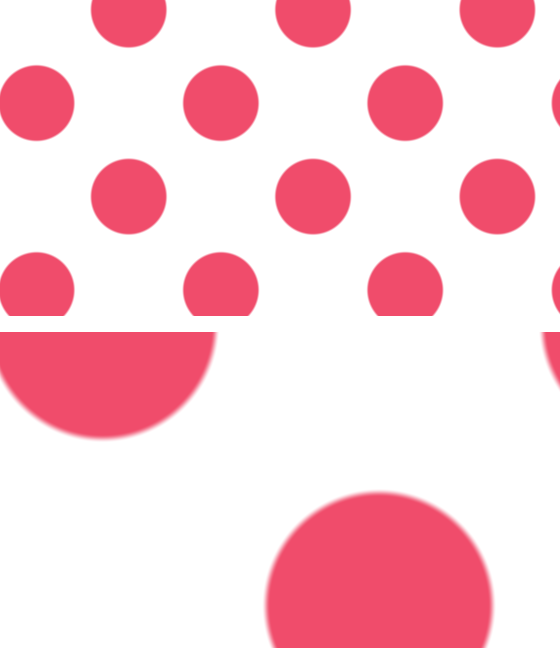
Top: the whole. Bottom: its middle third, enlarged.
A Shadertoy shader for this pattern:

```glsl
// Lengths are in canvas heights
const vec2 REPEAT = vec2(0.5833, 0.5914);
const vec2 DOT_CENTER = vec2(0.699, 0.6736);
const float DOT_RADIUS = 0.1194;
const float EDGE_SOFTNESS = 0.0045;
const vec3 PAPER_COLOR = vec3(1.0);
const vec3 DOT_COLOR = vec3(0.94, 0.30, 0.42);

// Signed distance to the nearest dot of a rectangular grid
float dotGrid(vec2 p) {
    vec2 cell = (fract(p / REPEAT + 0.5) - 0.5) * REPEAT;
    return length(cell) - DOT_RADIUS;
}

void mainImage(out vec4 fragColor, in vec2 fragCoord) {
    vec2 p = fragCoord / iResolution.y - DOT_CENTER;

    // Two grids, shifted by half a repeat, form the staggered rows
    float dist = min(dotGrid(p), dotGrid(p - 0.5 * REPEAT));

    // Soft edge, never narrower than a pixel
    float edge = max(EDGE_SOFTNESS, 0.75 / iResolution.y);
    float coverage = 1.0 - smoothstep(-edge, edge, dist);

    fragColor = vec4(mix(PAPER_COLOR, DOT_COLOR, coverage), 1.0);
}
```
